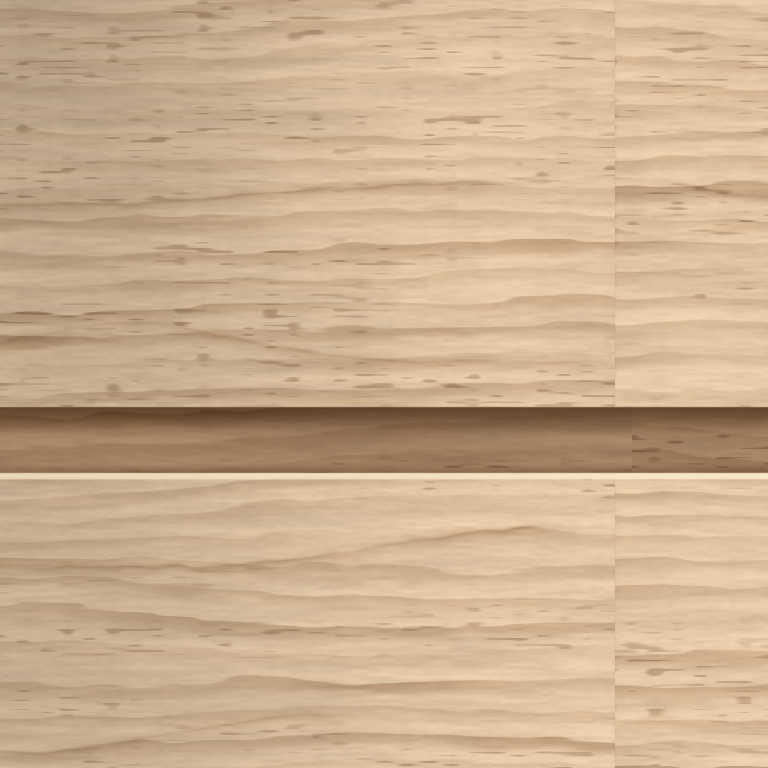
Write a three.js fragment shader that draws this texture.

```glsl
// Pale oak boards with horizontal grain, a shadowed recess and a bright lower lip.
varying vec2 vUv;

const float RECESS_BOTTOM = 0.384;
const float RECESS_TOP = 0.470;
const float LIP_BOTTOM = 0.3765;
const float SOFT = 0.0013;
const float RINGS = 27.0;

const vec3 OAK = vec3(0.868, 0.762, 0.638);
const vec3 LATE_WOOD = vec3(0.60, 0.455, 0.315);
const vec3 PORE = vec3(0.50, 0.365, 0.245);
const vec3 RECESS_MID = vec3(0.645, 0.515, 0.395);
const vec3 RECESS_DARK = vec3(0.36, 0.245, 0.155);
const vec3 LIP = vec3(0.985, 0.915, 0.785);

float hash(vec2 p) {
  return fract(sin(dot(p, vec2(127.1, 311.7))) * 43758.5453);
}

float noise(vec2 p) {
  vec2 i = floor(p), f = fract(p);
  f = f * f * (3.0 - 2.0 * f);
  return mix(mix(hash(i), hash(i + vec2(1.0, 0.0)), f.x),
             mix(hash(i + vec2(0.0, 1.0)), hash(i + vec2(1.0)), f.x), f.y);
}

float fbm(vec2 p) {
  float sum = 0.0, amp = 0.5;
  for (int i = 0; i < 4; i++) {
    sum += amp * noise(p);
    p = p * 2.03 + 17.3;
    amp *= 0.5;
  }
  return sum;
}

// Growth rings: a slow darkening that ends in a crisp edge.
float rings(vec2 p, float seed) {
  float bend = fbm(vec2(p.x * 1.6, p.y * 5.0) + seed) - 0.5;
  float jitter = noise(vec2(p.x * 22.0, p.y * 150.0)) - 0.5;
  float r = p.y * RINGS + bend * 2.4 + jitter * 0.22 + seed;
  float f = fract(r);
  float band = smoothstep(0.25, 0.92, f) * (1.0 - smoothstep(0.92, 1.0, f));
  float strength = 0.25 + 0.75 * hash(vec2(floor(r), seed));
  return band * strength * (0.35 + 0.9 * noise(vec2(p.x * 4.0, floor(r) * 3.7)));
}

// Fine fibres, centred on zero.
float fibres(vec2 p, float seed) {
  float broad = noise(vec2(p.x * 5.0, p.y * 75.0) + seed) - 0.5;
  float fine = noise(vec2(p.x * 28.0, p.y * 230.0) + seed) - 0.5;
  float fleck = noise(vec2(p.x * 110.0, p.y * 310.0) + seed) - 0.5;
  return broad * 0.5 + fine * 0.38 + fleck * 0.22;
}

// Short dark dashes gathered in patches.
float pores(vec2 p, float seed) {
  float dash = noise(vec2(p.x * 34.0, p.y * 250.0) + seed * 2.0);
  float patches = noise(vec2(p.x * 3.0, p.y * 24.0) + seed);
  return smoothstep(0.70, 0.95, dash) * smoothstep(0.3, 0.8, patches);
}

// A single dark vein: sharp above, fading below, ending at x limits.
float vein(vec2 p, float height, float width, vec2 limits) {
  float d = p.y - height + 0.005 * (noise(vec2(p.x * 35.0, p.y * 90.0)) - 0.5);
  float body = exp(-abs(d) / (d > 0.0 ? width * 0.35 : width));
  float ends = smoothstep(limits.x - 0.04, limits.x + 0.04, p.x)
             * (1.0 - smoothstep(limits.y - 0.04, limits.y + 0.04, p.x));
  return body * ends * (0.55 + 0.6 * noise(p * vec2(18.0, 160.0)));
}

float figure(vec2 p) {
  float rising = vein(p, 0.731 + 0.031 * smoothstep(0.05, 0.62, p.x), 0.007, vec2(-0.1, 0.66));
  float sweep = vein(p, 0.262 + 0.052 * smoothstep(0.25, 0.74, p.x), 0.008, vec2(-0.1, 0.72));
  float bump = (p.x - 0.17) / 0.2;
  float arch = vein(p, 0.528 + 0.052 * exp(-bump * bump), 0.009, vec2(-0.1, 0.77));
  float tail = vein(p, 0.018 + 0.05 * smoothstep(0.0, 0.42, p.x), 0.007, vec2(0.0, 0.45));
  float curl = vein(p, 0.765 - 0.018 * smoothstep(0.86, 0.96, p.x), 0.006, vec2(0.86, 1.1));
  float knot = vein(p, 0.055 + 0.013 * smoothstep(0.80, 0.86, p.x), 0.009, vec2(0.84, 0.87));
  return rising + sweep + 0.7 * arch + 0.6 * tail + 0.5 * curl + 0.6 * knot;
}

vec3 wood(vec3 base, vec2 p, float seed, float veins) {
  float late = rings(p, seed) * 0.48 + veins * 0.55;
  vec3 c = mix(base, base * LATE_WOOD / OAK, clamp(late, 0.0, 0.9));
  c *= 1.0 + 0.15 * fibres(p, seed);
  return mix(c, c * PORE / OAK, 0.42 * pores(p, seed));
}

// Light falls from the right; the upper left corner is dimmest.
float lighting(vec2 p) {
  float side = mix(0.91, 1.035, smoothstep(0.0, 0.75, p.x));
  float corner = smoothstep(0.55, 1.0, p.y) * (1.0 - smoothstep(0.0, 0.6, p.x));
  return side - 0.075 * corner;
}

void main() {
  vec2 p = vUv;
  float inRecess = smoothstep(RECESS_BOTTOM - SOFT, RECESS_BOTTOM + SOFT, p.y)
                 * (1.0 - smoothstep(RECESS_TOP - SOFT, RECESS_TOP + SOFT, p.y));

  // Boards, joined end to end at a faint vertical seam
  float seam = 0.801;
  float seed = (p.y > RECESS_BOTTOM ? 3.0 : 11.0) + 20.0 * step(seam, p.x);
  vec3 color = wood(OAK * lighting(p), p, seed, figure(p));
  color *= 1.0 - 0.035 * exp(-abs(p.x - seam) / 0.0015);

  // Recess, darkest under the upper board
  float t = clamp((p.y - RECESS_BOTTOM) / (RECESS_TOP - RECESS_BOTTOM), 0.0, 1.0);
  float shade = 0.88 * smoothstep(0.5, 1.0, t) + 0.4 * (1.0 - smoothstep(0.0, 0.16, t));
  vec3 recess = mix(RECESS_MID, RECESS_DARK, shade);
  recess = wood(recess, p, 47.0 + 9.0 * step(0.823, p.x), 0.0);
  color = mix(color, recess, inRecess);

  // Lit lip below the recess
  float lip = smoothstep(LIP_BOTTOM - 2.0 * SOFT, LIP_BOTTOM + SOFT, p.y)
            * (1.0 - smoothstep(RECESS_BOTTOM - SOFT, RECESS_BOTTOM + SOFT, p.y));
  color = mix(color, LIP * mix(0.94, 1.01, p.x), lip * 0.92);

  gl_FragColor = vec4(color, 1.0);
}
```
